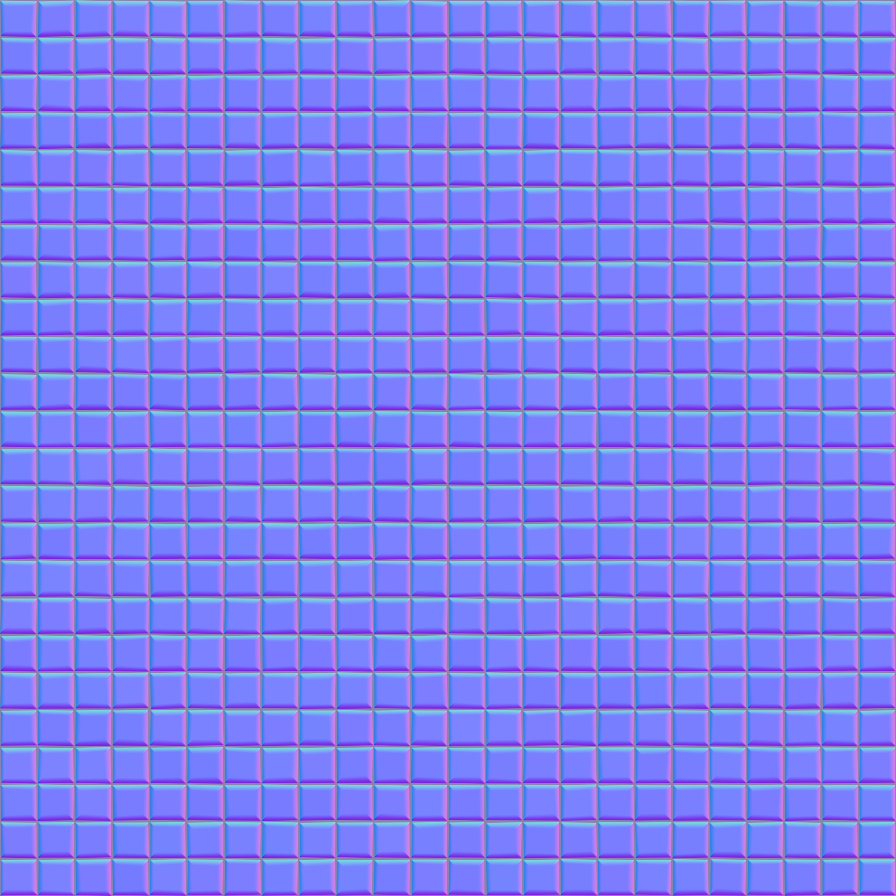
This texture map is drawn by a Shadertoy shader. Its source:

```glsl
// Normal map of a 24 by 24 grid of bevelled square tiles with thin grout.

vec4 hash4(vec2 cell, float seed) {
    vec4 k = dot(cell, vec2(127.1, 311.7)) + seed + vec4(0.0, 17.3, 41.9, 73.7);
    return fract(sin(k) * 43758.5453);
}

void mainImage(out vec4 fragColor, in vec2 fragCoord) {
    vec2 grid = fragCoord / iResolution.xy * 24.0;
    vec2 cell = mod(floor(grid), 24.0);
    vec2 p = fract(grid) - 0.5;
    float pixel = 24.0 / iResolution.y;

    // Distances to the left, right, bottom and top sides, each slightly askew
    vec4 along = p.yyxx;
    vec4 skew = (hash4(cell, 1.0) - 0.5) * 0.05;
    vec4 inset = 0.018 + 0.015 * hash4(cell, 5.0);
    vec4 side = 0.5 - inset + vec4(p.x, -p.x, p.y, -p.y) + skew * along;
    float edge = min(min(side.x, side.y), min(side.z, side.w));

    // Wedge-shaped bevels that steepen outwards and meet in mitred corners
    vec4 width = vec4(0.12, 0.16, 0.16, 0.16) + 0.06 * (hash4(cell, 9.0) - 0.5);
    width += 0.12 * along * (hash4(cell, 13.0) - 0.5);
    vec4 slope = pow(clamp(1.0 - side / width, 0.0, 1.0), vec4(1.5));
    slope *= 1.0 - smoothstep(0.0, 0.035, side - edge);
    slope *= vec4(0.85, 1.0, 1.15, 1.05);

    // Small tilt of each tile face
    vec2 tilt = vec2(-0.05, 0.0) + 0.07 * (hash4(cell, 21.0).xy - 0.5);
    vec3 normal = normalize(vec3(tilt + slope.yw - slope.xz, 1.0));
    vec3 tile = 0.5 + 0.5 * normal;

    // Flat grey grout between the tiles
    vec3 grout = vec3(0.54, 0.51, 0.69);
    float cover = smoothstep(-0.5 * pixel, 0.5 * pixel, edge);
    fragColor = vec4(mix(grout, tile, cover), 1.0);
}
```
